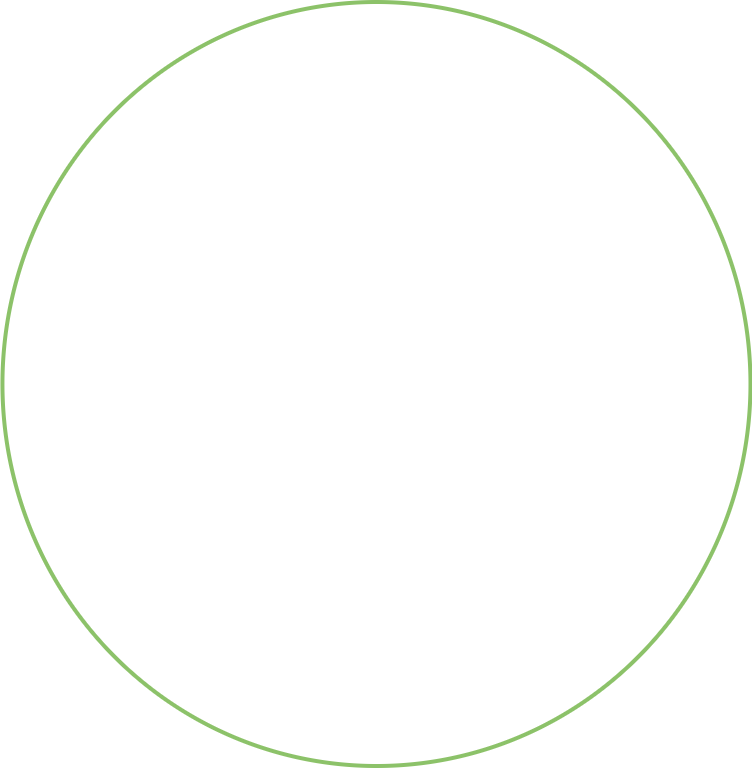
Give the GLSL for this background, as a WebGL 2 fragment shader.

```glsl
#version 300 es
precision highp float;

uniform vec2 u_resolution;
out vec4 fragColor;

// Approximate signed distance to an axis-aligned ellipse
float ellipseDistance(vec2 p, vec2 radii) {
    float k = length(p / radii);
    return k * (k - 1.0) / max(length(p / (radii * radii)), 1e-4);
}

void main() {
    // Centred coordinates, canvas height = 1
    vec2 p = (gl_FragCoord.xy - 0.5 * u_resolution) / u_resolution.y;
    float pixel = 1.0 / u_resolution.y;

    // Thin ring almost touching the canvas borders
    float outline = abs(ellipseDistance(p - vec2(0.0006, 0.0), vec2(0.487, 0.4974))) - 0.0026;
    float ring = clamp(0.5 - outline / pixel, 0.0, 1.0);

    vec3 white = vec3(1.0);
    vec3 leafGreen = vec3(0.55, 0.76, 0.41);
    fragColor = vec4(mix(white, leafGreen, ring), 1.0);
}
```
